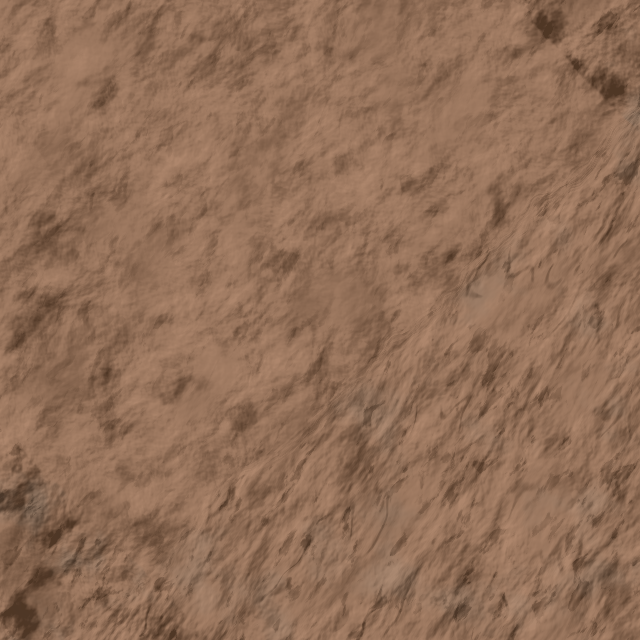
A three.js fragment shader for this texture:

```glsl
// Weathered brown rock face with a diagonal grain, soft at upper left and
// deeply cut at lower right. Stretched, warped gradient noise forms a height
// field lit across the grain; angular chips, crevices and cracks sharpen it.
varying vec2 vUv;

vec2 hash22(vec2 p) {
  vec3 q = fract(vec3(p.xyx) * vec3(0.1031, 0.1030, 0.0973));
  q += dot(q, q.yzx + 33.33);
  return fract((q.xx + q.yz) * q.zy) * 2.0 - 1.0;
}

float noise(vec2 p) {
  vec2 i = floor(p), f = fract(p);
  vec2 u = f * f * f * (f * (f * 6.0 - 15.0) + 10.0);
  float a = dot(hash22(i), f);
  float b = dot(hash22(i + vec2(1.0, 0.0)), f - vec2(1.0, 0.0));
  float c = dot(hash22(i + vec2(0.0, 1.0)), f - vec2(0.0, 1.0));
  float d = dot(hash22(i + 1.0), f - 1.0);
  return mix(mix(a, b, u.x), mix(c, d, u.x), u.y);
}

float fbm(vec2 p) {
  float sum = 0.0, amp = 1.0;
  for (int i = 0; i < 5; i++) {
    sum += amp * noise(p);
    p = mat2(0.98, 0.2, -0.2, 0.98) * p * 1.97 + 17.3;
    amp *= 0.57;
  }
  return sum;
}

// Coordinates along and across a grain of the given angle
vec2 grain(vec2 p, float angle, vec2 scale) {
  vec2 along = vec2(cos(angle), sin(angle));
  return vec2(dot(p, along), dot(p, vec2(-along.y, along.x))) * scale + 40.0;
}

// Flat chips: each cell has its own tone and tilt, edges barely blended
float chips(vec2 q) {
  vec2 cell = floor(q);
  float sum = 0.0, total = 0.00001;
  for (int y = -1; y <= 1; y++) {
    for (int x = -1; x <= 1; x++) {
      vec2 id = cell + vec2(float(x), float(y));
      vec2 offset = q - id - 0.5 - 0.45 * hash22(id);
      vec2 tilt = hash22(id + 71.0);
      float weight = exp(-36.0 * dot(offset, offset));
      sum += weight * (tilt.x + 1.4 * tilt.y * offset.y);
      total += weight;
    }
  }
  return sum / total;
}

float relief(vec2 p, float angle, vec2 scale) {
  vec2 q = grain(p, angle, scale);
  q += 0.4 * vec2(noise(q * 0.6 + 5.1), noise(q * 0.6 + 61.7));
  return fbm(q);
}

// Height in x, light falling from the upper left in y
vec2 litRelief(vec2 p, float angle, vec2 scale) {
  vec2 e = vec2(-0.0016, 0.0016);
  float ahead = relief(p + e, angle, scale);
  float behind = relief(p - e, angle, scale);
  return vec2(0.5 * (ahead + behind), behind - ahead);
}

void main() {
  vec2 p = vUv;

  // Regions: cut slab below the diagonal seam, rough rock in two corners
  float seam = dot(p - vec2(0.31, 0.18), vec2(0.685, -0.728));
  float ragged = 0.03 * noise(p * 7.0 + 3.0) + 0.012 * noise(p * 40.0);
  float slab = smoothstep(-0.012, 0.02, seam + ragged);
  float diagonal = dot(p - 0.5, vec2(0.707));
  float corner = smoothstep(0.512, 0.518, abs(diagonal - 0.045) + 0.4 * ragged);

  // Relief of both faces, each with its own grain
  vec2 soft = litRelief(p, 0.82, vec2(15.0, 20.0));
  vec2 cut = litRelief(p + 3.0, 1.0, vec2(10.0, 25.0));
  vec2 face = mix(soft * vec2(0.36, 0.85), cut * vec2(0.36, 1.1), slab);

  // Worn patches lose part of their fine relief
  float worn = smoothstep(0.06, 0.3, noise(grain(p, 0.8, vec2(6.0, 11.0))));
  float gain = mix(1.15, 0.5, worn) * (1.0 + 0.4 * corner);
  float tone = 0.82 + face.x * (1.0 - 0.4 * worn) + face.y * gain;
  tone += 0.26 * noise(p * 4.5 + 8.0) + 0.24 * noise(grain(p, 0.8, vec2(7.0, 14.0)) + 9.0);

  // Angular chips at three sizes
  vec2 bend = 0.012 * vec2(noise(p * 22.0), noise(p * 22.0 + 31.0));
  float angle = mix(0.85, 1.02, slab);
  tone += 0.09 * chips(grain(p + bend, angle, vec2(11.0, 20.0)));
  tone += 0.1 * chips(grain(p + bend, angle, vec2(28.0, 50.0))) * (1.0 - 0.4 * worn);
  tone += 0.08 * chips(grain(p + bend, angle + 0.2, vec2(60.0, 95.0))) * (1.0 - 0.5 * worn);

  // Short dark crevices with crisp rims, denser on the slab and in the corners
  float pits = fbm(grain(p + bend, 1.0, vec2(17.0, 42.0)));
  float crevice = smoothstep(0.2, 0.42, pits + 0.3 * noise(p * 6.0 + 20.0));
  tone -= crevice * mix(0.2, 0.4, max(slab, corner)) * (1.0 - 0.4 * worn);
  float hollow = fbm(grain(p, 0.75, vec2(9.0, 14.0)) + 70.0);
  tone -= 0.36 * smoothstep(0.12, 0.55, hollow) * (1.0 - 0.4 * slab);
  tone -= corner * (0.08 + 0.4 * smoothstep(0.05, 0.4, hollow));

  // Thin cracks that break off and start again
  float crack = abs(noise(grain(p + bend, 1.12, vec2(8.0, 26.0)) + 90.0));
  float broken = smoothstep(0.08, 0.22, noise(p * 13.0 + 55.0));
  tone -= 0.32 * (1.0 - smoothstep(0.01, 0.06, crack)) * broken * (0.3 + 0.7 * slab);

  // Pale lip along the straight seam
  float lip = 1.0 - smoothstep(0.0006, 0.0028, abs(seam));
  float span = smoothstep(0.3, 0.36, p.x) * (1.0 - smoothstep(0.85, 0.93, p.x));
  tone += 0.14 * lip * span * smoothstep(-0.1, 0.15, noise(p * 8.0 + 12.0));

  // Brown ramp, highlights compressed, with faint grey mineral stains
  tone = min(tone, 0.85 + 0.55 * (tone - 0.85));
  vec3 color = mix(vec3(0.34, 0.24, 0.17), vec3(0.65, 0.50, 0.40), clamp(tone, -0.1, 1.1));
  float stain = smoothstep(0.0, 0.5, fbm(p * 6.0 + 33.0)) * max(0.5 * slab, corner);
  color = mix(color, vec3(dot(color, vec3(0.34, 0.5, 0.16))) * vec3(1.08, 1.0, 0.9), 0.4 * stain);
  gl_FragColor = vec4(color, 1.0);
}
```
